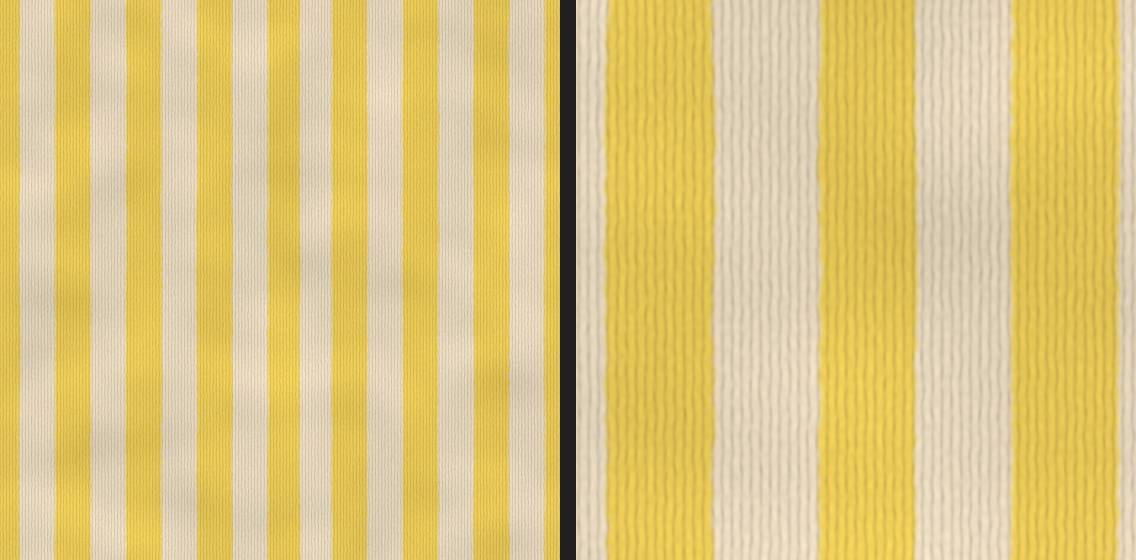
Left: the whole. Right: its middle third, enlarged.
Give the GLSL for this pattern, as a three.js fragment shader.

```glsl
// Vertical yellow and cream stripes on ribbed knit cloth with soft, uneven shading.
#define YELLOW vec3(0.882, 0.762, 0.326)
#define CREAM vec3(0.872, 0.816, 0.716)
#define STRIPES 15.786       // stripes across, before the narrow pair
#define FIRST_EDGE 0.0352    // left edge of the first cream stripe
#define NARROW_PAIR vec2(0.479, 0.594)
#define NARROWING 0.2        // stripe widths lost over the narrow pair
#define EDGE_SOFTNESS 0.04   // in stripe widths
#define EDGE_WOBBLE 0.035
#define RIBS 176.0
#define STITCH_ROWS 120.0
#define RIB_DEPTH 0.10
#define BLOTCH_DEPTH 0.07

varying vec2 vUv;

const float TAU = 6.2831853;

// Unit gradient for a lattice point
vec2 gradientAt(vec2 cell) {
  vec3 h = fract(cell.xyx * vec3(0.1031, 0.1030, 0.0973));
  h += dot(h, h.yzx + 33.33);
  float angle = TAU * fract((h.x + h.y) * h.z);
  return vec2(cos(angle), sin(angle));
}

// Gradient noise over the canvas that wraps at its borders
float tiledNoise(vec2 uv, vec2 cells, float seed) {
  vec2 p = uv * cells;
  vec2 i = floor(p);
  vec2 f = p - i;
  vec2 w = f * f * f * (f * (f * 6.0 - 15.0) + 10.0);
  vec2 lo = mod(i, cells) + seed;
  vec2 hi = mod(i + 1.0, cells) + seed;
  float a = dot(gradientAt(lo), f);
  float b = dot(gradientAt(vec2(hi.x, lo.y)), f - vec2(1.0, 0.0));
  float c = dot(gradientAt(vec2(lo.x, hi.y)), f - vec2(0.0, 1.0));
  float d = dot(gradientAt(hi), f - 1.0);
  return mix(mix(a, b, w.x), mix(c, d, w.x), w.y);
}

// Cream coverage: 1 on cream stripes, 0 on yellow ones
float creamStripes(vec2 uv) {
  float squeeze = clamp((uv.x - NARROW_PAIR.x) / (NARROW_PAIR.y - NARROW_PAIR.x), 0.0, 1.0);
  float s = (uv.x - FIRST_EDGE) * STRIPES + NARROWING * squeeze;
  s += EDGE_WOBBLE * (tiledNoise(uv, vec2(16.0, 9.0), 11.0)
                    + tiledNoise(uv, vec2(32.0, 90.0), 23.0));
  float inside = 0.5 - abs(mod(s + 0.5, 2.0) - 1.0);
  return smoothstep(-EDGE_SOFTNESS, EDGE_SOFTNESS, inside);
}

// Grooves between ribs, broken up by the stitches
float knitShade(vec2 uv) {
  float wobble = 0.22 * tiledNoise(uv, vec2(60.0, 80.0), 37.0);
  float groove = 0.5 + 0.5 * cos(TAU * (uv.x * RIBS + wobble));
  float stitch = tiledNoise(uv, vec2(RIBS, STITCH_ROWS), 41.0);
  float grain = tiledNoise(uv, vec2(240.0, 200.0), 53.0);
  float broken = groove * groove * (1.0 + 1.1 * stitch) - 0.375;
  return 1.0 - RIB_DEPTH * broken + 0.035 * stitch + 0.035 * grain;
}

// Broad shadows in the cloth
float blotchShade(vec2 uv) {
  float cloud = tiledNoise(uv, vec2(5.0, 7.0), 61.0)
              + 0.6 * tiledNoise(uv, vec2(9.0, 14.0), 71.0);
  return 1.0 + BLOTCH_DEPTH * cloud;
}

void main() {
  vec3 cloth = mix(YELLOW, CREAM, creamStripes(vUv));
  gl_FragColor = vec4(cloth * knitShade(vUv) * blotchShade(vUv), 1.0);
}
```
